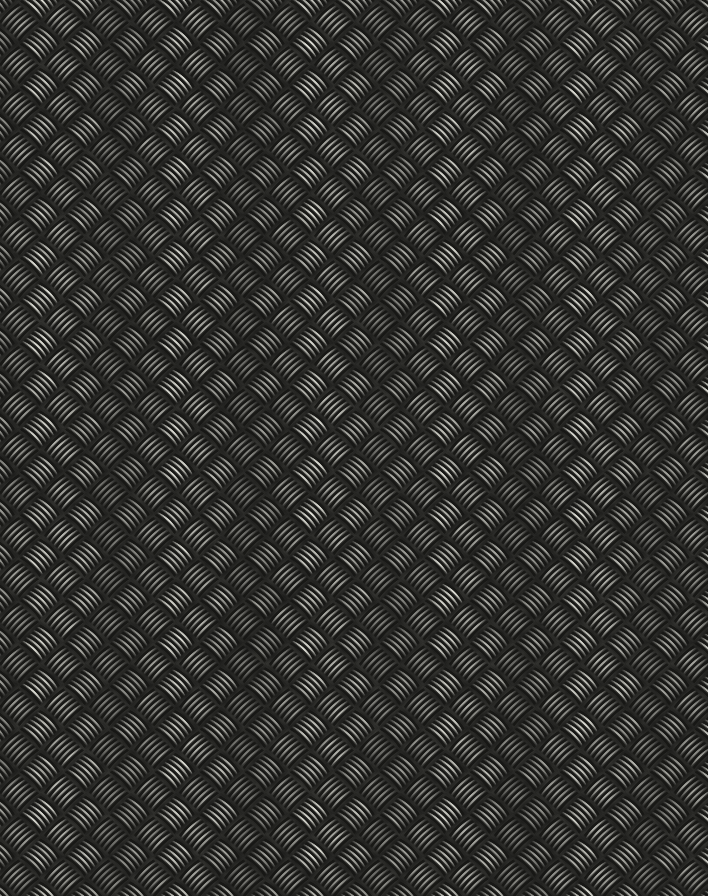
Give the GLSL for this texture, as a Shadertoy shader.

```glsl
// Dark five-bar tread plate: a diagonal checkerboard of cells, each holding five
// curved raised bars whose direction alternates. Bars are lens-shaped distance
// bands; column gain, per-bar hash and cellular noise give the worn sheen.

const float TAU = 6.2831853;
const vec2 REPEATS = vec2(15.74, 20.93);   // groups of one direction, across and down
const vec2 PHASE = vec2(0.909, -1.008);    // first group centre, from the upper left
const float BAR_PITCH = 0.165;
const float BAR_HALF_LENGTH = 0.45;

const vec3 GROUND = vec3(0.158, 0.158, 0.148);
const vec3 GROOVE = vec3(0.085, 0.085, 0.076);
const vec3 FLANK  = vec3(0.250, 0.250, 0.238);
const vec3 CREST  = vec3(0.780, 0.780, 0.750);

float hash(vec2 p) {
    return fract(sin(dot(p, vec2(127.1, 311.7))) * 43758.55);
}

// Distance to the nearest of the jittered cell points.
float cellular(vec2 p) {
    vec2 id = floor(p), f = fract(p);
    float nearest = 2.0;
    for (int y = -1; y <= 1; y++)
        for (int x = -1; x <= 1; x++) {
            vec2 cell = vec2(x, y);
            vec2 point = vec2(hash(id + cell), hash(id + cell + 17.3));
            nearest = min(nearest, length(cell + point - f));
        }
    return nearest;
}

// Soft-edged band of the given half width.
float band(float d, float halfWidth, float blur) {
    return 1.0 - smoothstep(halfWidth - blur, halfWidth + blur, abs(d));
}

// Sheen repeats every three groups; the rising bars catch less light.
float columnGain(float column, bool falling) {
    float gain = 0.86 + 0.13 * cos(TAU * (column - 0.4) / 6.0);
    return gain * (falling ? 1.0 : 0.84);
}

// One group: along and across are bar-aligned coordinates in -0.5..0.5.
vec3 barGroup(vec3 ground, float along, float across, float curve,
              vec2 id, float gain, float blur) {
    float bent = across + curve * along * along - 0.01;
    float index = clamp(floor(bent / BAR_PITCH + 0.5), -2.0, 2.0);
    float d = bent - index * BAR_PITCH;
    float t = along / BAR_HALF_LENGTH;
    float taper = sqrt(max(0.0, 1.0 - t * t));
    float ends = smoothstep(0.0, 0.5, taper);
    float wear = 0.85 + 0.25 * hash(id * 1.7 + index * 5.3);

    // The groove fills the gap between bars; the crest is a thin tapered glint.
    float groove = band(abs(d) - 0.085, 0.042, blur) * ends;
    float flank = band(d, 0.050 * taper, blur) * ends;
    float crest = band(d - 0.012, 0.030 * taper, blur) * ends;
    float glint = gain * wear * (0.30 + 0.70 * taper * taper);

    vec3 color = mix(ground, GROOVE, 0.90 * groove);
    color = mix(color, FLANK * (0.5 + 0.5 * gain), 0.75 * flank);
    return mix(color, max(CREST * glint, color), crest);
}

void mainImage(out vec4 fragColor, in vec2 fragCoord) {
    vec2 uv = fragCoord / iResolution.xy;

    // Lattice turned by 45 degrees: each unit square is one group of bars.
    vec2 p = vec2(uv.x, uv.y - 1.0) * REPEATS - PHASE;
    vec2 r = vec2(p.x + p.y, p.x - p.y);
    vec2 id = floor(r + 0.5);
    vec2 f = r - id;
    float column = mod(id.x + id.y, 6.0);
    bool falling = mod(column, 2.0) < 0.5;
    float along = falling ? f.y : f.x;
    float across = falling ? f.x : -f.y;
    float curve = falling ? 0.30 : 0.20;
    float blur = 0.60 * REPEATS.y / iResolution.y;

    // Mottled ground with slow waves of shade, darker beside the falling bars.
    float mottle = cellular(p * vec2(3.1, 4.7)) - 0.45;
    float waves = sin(p.x * 1.1 + sin(p.y * 0.7)) + sin(p.y * 0.9 - p.x * 0.4);
    float shade = falling ? 0.94 : 1.04;
    vec3 ground = GROUND * shade * (1.0 + 0.4 * mottle + 0.02 * waves);

    float gain = columnGain(column, falling) * (0.96 + 0.08 * hash(id));
    vec3 color = barGroup(ground, along, across, curve, id, gain, blur);
    fragColor = vec4(clamp(color, 0.0, 1.0), 1.0);
}
```
